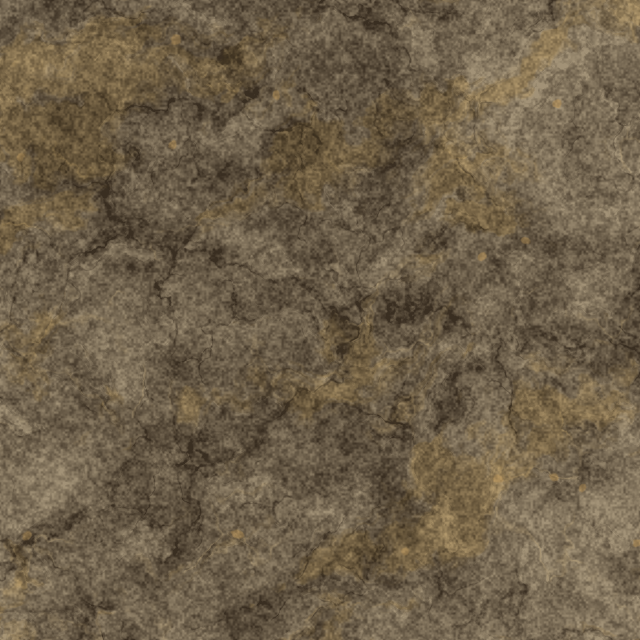
A three.js fragment shader for this texture:

```glsl
// Weathered brown stone: warped layered noise gives the mottling and fine grain,
// cellular borders give broken dark cracks and pale veins, and sparse
// cell centres give small ochre pebbles.

varying vec2 vUv;

const vec3 DARK_STONE = vec3(0.295, 0.248, 0.188);
const vec3 PALE_STONE = vec3(0.580, 0.520, 0.420);
const vec3 OCHRE = vec3(0.560, 0.455, 0.270);
const vec3 PEBBLE = vec3(0.640, 0.520, 0.330);

const float BASE_TONE = 0.47;
const float CLOUD_SCALE = 3.5;
const float CLOUD_CONTRAST = 0.85;
const float MOTTLE_SCALE = 17.0;
const float MOTTLE_CONTRAST = 1.0;
const float GRAIN_SCALE = 290.0;
const float GRAIN_CONTRAST = 0.55;
const float SPECK_SCALE = 135.0;
const float SPECK_CONTRAST = 0.50;
const float CRACK_SCALE = 5.0;
const float CRACK_DEPTH = 0.36;
const float VEIN_SCALE = 8.0;
const float PEBBLE_SCALE = 15.0;

float hash(vec2 p) {
  vec3 q = fract(vec3(p.xyx) * 0.1031);
  q += dot(q, q.yzx + 33.33);
  return fract((q.x + q.y) * q.z);
}

float noise(vec2 p) {
  vec2 i = floor(p);
  vec2 f = fract(p);
  f = f * f * (3.0 - 2.0 * f);
  float low = mix(hash(i), hash(i + vec2(1.0, 0.0)), f.x);
  float high = mix(hash(i + vec2(0.0, 1.0)), hash(i + 1.0), f.x);
  return mix(low, high, f.y);
}

// Five rotated octaves, normalised to 0..1
float layered(vec2 p) {
  float sum = 0.0;
  float total = 0.0;
  float weight = 1.0;
  for (int i = 0; i < 5; i++) {
    sum += weight * noise(p);
    total += weight;
    weight *= 0.58;
    p = mat2(0.8, 0.6, -0.6, 0.8) * p * 2.03 + 17.3;
  }
  return sum / total;
}

// Nearest distance, second distance and random id of the nearest cell
vec3 cellular(vec2 p) {
  vec2 cell = floor(p);
  vec3 found = vec3(8.0, 8.0, 0.0);
  for (int y = -1; y <= 1; y++) {
    for (int x = -1; x <= 1; x++) {
      vec2 c = cell + vec2(float(x), float(y));
      float d = length(c + vec2(hash(c), hash(c + 57.7)) - p);
      if (d < found.x) found = vec3(d, found.x, hash(c + 91.3));
      else found.y = min(found.y, d);
    }
  }
  return found;
}

// Line along the cell borders, fading out to the given width
float border(vec2 p, float width) {
  vec3 c = cellular(p);
  return 1.0 - smoothstep(0.0, width, c.y - c.x);
}

void main() {
  vec2 p = vUv;
  vec2 warp = vec2(layered(p * 6.0 + 3.1), layered(p * 6.0 + 41.7)) - 0.5;
  vec2 fineWarp = vec2(layered(p * 30.0 + 8.4), layered(p * 30.0 + 63.2)) - 0.5;
  vec2 q = p + 0.22 * warp + 0.035 * fineWarp;

  // Stone tone from broad clouds down to grain
  float cloud = layered(p * CLOUD_SCALE + warp + 5.0);
  float mottle = layered(q * MOTTLE_SCALE + 29.0);
  float tone = BASE_TONE;
  tone += CLOUD_CONTRAST * (cloud - 0.5);
  tone += MOTTLE_CONTRAST * (mottle - 0.5);
  tone += GRAIN_CONTRAST * (noise(p * GRAIN_SCALE) - 0.5);
  tone += SPECK_CONTRAST * (noise(p * SPECK_SCALE + 7.0) - 0.5);

  // Dark pits and pale flakes
  tone -= 0.24 * smoothstep(0.57, 0.70, layered(q * 9.0 + 73.0));
  tone += 0.20 * smoothstep(0.59, 0.68, layered(q * 24.0 + 11.0));

  // Broken cracks with soft stained edges
  float crackMask = smoothstep(0.46, 0.62, layered(p * 7.0 + 19.0));
  float smallMask = smoothstep(0.50, 0.62, layered(p * 11.0 + 37.0));
  tone -= CRACK_DEPTH * crackMask * border(q * CRACK_SCALE, 0.055);
  tone -= 0.16 * crackMask * border(q * CRACK_SCALE, 0.26);
  tone -= 0.30 * smallMask * border(q * CRACK_SCALE * 2.6 + 4.0, 0.12);

  // Faint pale veins
  float veinMask = smoothstep(0.53, 0.66, layered(p * 8.0 + 83.0));
  float vein = veinMask * border(q * VEIN_SCALE + 13.0, 0.09);
  tone += 0.22 * vein;

  vec3 color = mix(DARK_STONE, PALE_STONE, clamp(tone, -0.25, 1.2));

  // Ochre stains drawn out along the rising diagonal
  vec2 along = vec2(0.85 * q.x + 0.53 * q.y, 0.85 * q.y - 0.53 * q.x);
  float stain = smoothstep(0.54, 0.70, layered(along * vec2(6.0, 13.0) + 51.0));
  color = mix(color, OCHRE * (0.70 + 0.50 * tone), 0.45 * stain + 0.15 * vein);

  // Sparse pebbles
  vec3 stone = cellular((p + 0.015 * fineWarp) * PEBBLE_SCALE + 2.0);
  float pebble = step(0.955, stone.z) * (1.0 - smoothstep(0.07, 0.13, stone.x));
  color = mix(color, PEBBLE * (0.82 + 0.30 * tone), 0.75 * pebble);

  gl_FragColor = vec4(color, 1.0);
}
```
